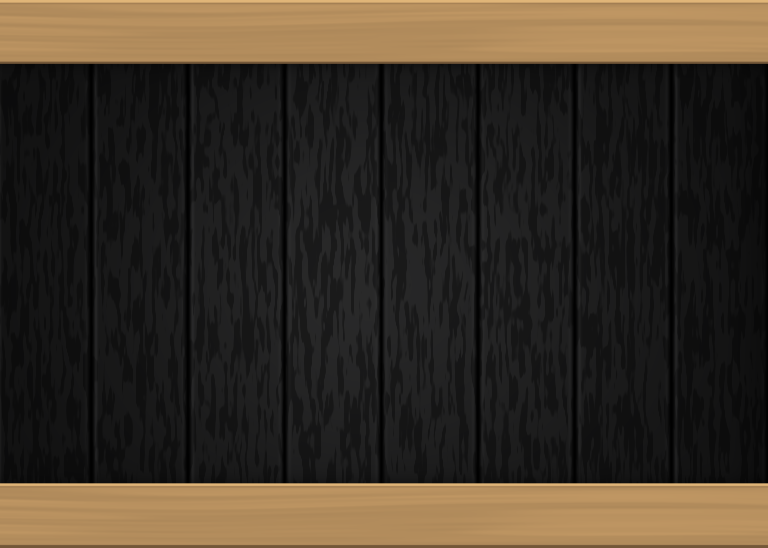
This background is drawn by a Shadertoy shader. Its source:

```glsl
// Dark vertical planks lit softly from the middle, framed by two pale wooden beams.
// Stretched value noise, cut into tones, gives the grain; distances to the seams
// and beam rims give grooves, bevels and edge lines.

#define PLANK_WIDTH 0.1259
#define SEAM_CENTRE 0.4965
#define BEAM_HEIGHT 0.1165
#define BEAM_LIGHT vec3(0.88, 0.71, 0.47)
#define BEAM_COLOR vec3(0.715, 0.562, 0.370)
#define BEAM_DARK vec3(0.45, 0.34, 0.22)
#define PLANK_GLOW 0.155
#define PLANK_DIM 0.073
#define GRAIN_DEPTH 0.36

float hash(vec2 p) {
    return fract(sin(dot(p, vec2(127.1, 311.7))) * 43758.5453);
}

float noise(vec2 p) {
    vec2 cell = floor(p), f = fract(p);
    f = f * f * (3.0 - 2.0 * f);
    float low = mix(hash(cell), hash(cell + vec2(1, 0)), f.x);
    float high = mix(hash(cell + vec2(0, 1)), hash(cell + vec2(1, 1)), f.x);
    return mix(low, high, f.y);
}

// Soft bump of the given half width around zero
float ridge(float d, float width) {
    return exp(-d * d / (width * width));
}

// Short vertical flecks, bent slightly and different on each plank
float plankGrain(vec2 p, float plank) {
    vec2 q = p + vec2(0.0, plank * 7.3);
    q.x += 0.006 * (noise(q * vec2(25.0, 16.0)) - 0.5);
    float flecks = 0.65 * noise(q * vec2(175.0, 19.0))
                 + 0.35 * noise(q * vec2(260.0, 48.0) + 31.0);
    float patches = noise(q * vec2(14.0, 3.0) + 9.0) - 0.5;
    return smoothstep(0.40, 0.54, flecks + 0.12 * patches);
}

vec3 planks(vec2 uv, vec2 p, float aspect) {
    float s = (uv.x - SEAM_CENTRE) / PLANK_WIDTH;
    float plank = floor(s);
    float d = (s - round(s)) * PLANK_WIDTH * aspect;

    // Light pool, brightest in the middle and fading to the sides
    vec2 fromCentre = (uv - vec2(0.485, 0.48)) / vec2(0.54, 0.66);
    float glow = 1.0 - smoothstep(0.0, 1.05, length(fromCentre));
    float tone = mix(PLANK_DIM, PLANK_GLOW, glow);
    tone *= 0.95 + 0.1 * hash(vec2(plank, 4.0));
    tone *= 1.0 - GRAIN_DEPTH * (1.0 - plankGrain(p, plank));

    // Bevels beside the dark groove
    float side = smoothstep(0.05, 0.4, abs(uv.x - 0.5));
    tone += ridge(d - 0.0085, 0.0032) * mix(0.020, 0.060, side);
    tone += ridge(d + 0.0085, 0.0030) * 0.022;
    tone *= 1.0 - 0.96 * ridge(d, 0.0048);

    // Shade cast at the beams and at the outer edges
    float inner = min(uv.y - BEAM_HEIGHT, 1.0 - BEAM_HEIGHT - uv.y);
    tone *= 1.0 - 0.35 * exp(-max(inner, 0.0) / 0.012);
    tone *= mix(0.72, 1.0, smoothstep(0.0, 0.06, 1.0 - uv.x));
    return vec3(tone, tone, tone * 1.01);
}

// h is the height above the lower rim of the beam
vec3 beam(float x, float h) {
    vec2 q = vec2(x, h + 0.007 * sin(x * 4.2 + 0.6) * sin(h * 22.0));
    q.y += 0.014 * (noise(vec2(x * 2.2, h * 14.0)) - 0.5);
    float broad = noise(q * vec2(1.8, 85.0) + 3.0);
    float fine = noise(q * vec2(3.5, 210.0) + 17.0);
    float grain = smoothstep(0.35, 0.65, broad) - 0.5;
    vec3 color = BEAM_COLOR * (1.0 + 0.055 * grain + 0.05 * (fine - 0.5));

    // Lit upper rim and shaded lower rim
    float aa = 0.8 / iResolution.y;
    float top = BEAM_HEIGHT - h;
    color = mix(color, BEAM_DARK, 0.3 * ridge(top - 0.0065, 0.0016));
    color = mix(BEAM_LIGHT, color, smoothstep(0.0045 - aa, 0.0045 + aa, top));
    return mix(BEAM_DARK, color, smoothstep(0.0040 - aa, 0.0040 + aa, h));
}

void mainImage(out vec4 fragColor, in vec2 fragCoord) {
    vec2 uv = fragCoord / iResolution.xy;
    vec2 p = fragCoord / iResolution.y;
    float aspect = iResolution.x / iResolution.y;
    float aa = 0.7 / iResolution.y;

    // Both beams share one grain
    float lowerRim = uv.y > 0.5 ? 1.0 - BEAM_HEIGHT : 0.0015;
    float h = uv.y - lowerRim;
    float inBeam = smoothstep(-aa, aa, h) * smoothstep(-aa, aa, BEAM_HEIGHT - h);
    inBeam = uv.y > 0.95 || uv.y < 0.05 ? 1.0 : inBeam;

    vec3 color = mix(planks(uv, p, aspect), beam(p.x, h), inBeam);
    fragColor = vec4(color, 1.0);
}
```
